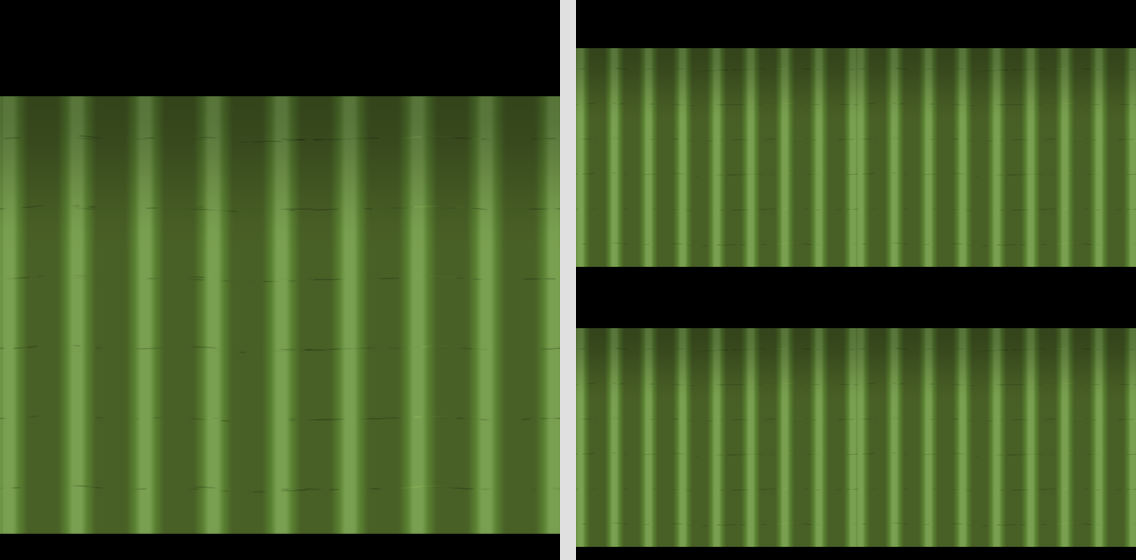
Left: one tile. Right: repeated 2 by 2.
This texture is drawn by a WebGL 2 fragment shader. Its source:

```glsl
#version 300 es
precision highp float;
// A ribbed green panel between black bands: soft vertical ridges from a distance
// profile, shaded darker towards the top, with faint broken scratches at even
// heights. Ridge distances and noise wrap, so the tile has no seam.

uniform vec2 u_resolution;
out vec4 fragColor;

const vec3 VALLEY = vec3(0.283, 0.372, 0.147);
const vec3 SHOULDER = vec3(0.345, 0.495, 0.188);
const vec3 CREST = vec3(0.475, 0.627, 0.312);

const float PANEL_BOTTOM = 0.047;
const float PANEL_TOP = 0.828;
const float FIRST_RIDGE = 0.0156;
const float RIDGE_SPAN = 0.974;   // from the first crest to the last
const float RIDGE_REPEATS = 8.0;
const float SCRATCH_ROWS = 8.0;
const float SCRATCH_PHASE = 0.02;
const int STRANDS = 3;

// Integer hash of a cell and a seed, from 0 to 1
float hash(float cell, float seed) {
  uint h = uint(cell) * 1597334677u ^ uint(seed) * 3812015801u;
  h = (h ^ (h >> 15)) * 2246822519u;
  h = (h ^ (h >> 13)) * 3266489917u;
  return float((h ^ (h >> 16)) >> 8) / 16777216.0;
}

// Smooth 1D noise that wraps after a whole number of cells
float wrappedNoise(float x, float cells, float seed) {
  float p = x * cells;
  float cell = floor(p);
  float a = hash(mod(cell, cells), seed);
  float b = hash(mod(cell + 1.0, cells), seed);
  return mix(a, b, smoothstep(0.0, 1.0, p - cell));
}

// Distance to the nearest crest; the two outermost crests meet across the edge
float ridgeDistance(float x) {
  float along = fract(x - FIRST_RIDGE);
  float pitch = RIDGE_SPAN / RIDGE_REPEATS;
  float nearest = min(round(along / pitch), RIDGE_REPEATS) * pitch;
  return min(abs(along - nearest), 1.0 - along);
}

// Flat crest, green shoulder, then a wide flat valley
vec3 ridgeColor(float d) {
  vec3 flank = mix(SHOULDER, VALLEY, smoothstep(0.017, 0.037, d));
  return mix(CREST, flank, smoothstep(0.006, 0.021, d));
}

// Signed brightness change from thin, broken, wavering strands
float scratches(vec2 uv, float pixel) {
  float level = uv.y * SCRATCH_ROWS - SCRATCH_PHASE;
  float row = round(level);
  float offset = (level - row) / SCRATCH_ROWS;
  float wear = 0.0;
  for (int i = 0; i < STRANDS; i++) {
    float strand = float(i);
    float seed = strand + 1.0;
    float rowSeed = seed + 10.0 * (row + 1.0);
    float waver = (wrappedNoise(uv.x, 9.0, seed) - 0.5) * 0.009;
    float jitter = (wrappedNoise(uv.x, 40.0, rowSeed) - 0.5) * 0.0015;
    float d = abs(offset - waver - jitter - (strand - 1.0) * 0.002);
    float line = 1.0 - smoothstep(0.0003, 0.0006 + pixel, d);
    float patches = smoothstep(0.35, 0.8, wrappedNoise(uv.x, 19.0, seed + 5.0));
    float dashes = smoothstep(0.3, 0.75, wrappedNoise(uv.x, 67.0, rowSeed + 5.0));
    float tone = i == 1 ? 0.10 : -0.17;
    wear += tone * line * patches * dashes;
  }
  return wear;
}

// Antialiased coverage of the horizontal panel
float panelMask(float y, float pixel) {
  float inside = min(y - PANEL_BOTTOM, PANEL_TOP - y);
  return smoothstep(-0.5 * pixel, 0.5 * pixel, inside);
}

void main() {
  vec2 uv = gl_FragCoord.xy / u_resolution;
  float pixel = 1.0 / u_resolution.y;

  // Ridges under the upper shadow
  vec3 color = ridgeColor(ridgeDistance(uv.x));
  color *= mix(1.0, 0.73, smoothstep(0.55, 0.82, uv.y));

  // Wear, then the black bands
  color *= 1.0 + scratches(uv, pixel);
  color *= panelMask(uv.y, pixel);
  fragColor = vec4(color, 1.0);
}
```
